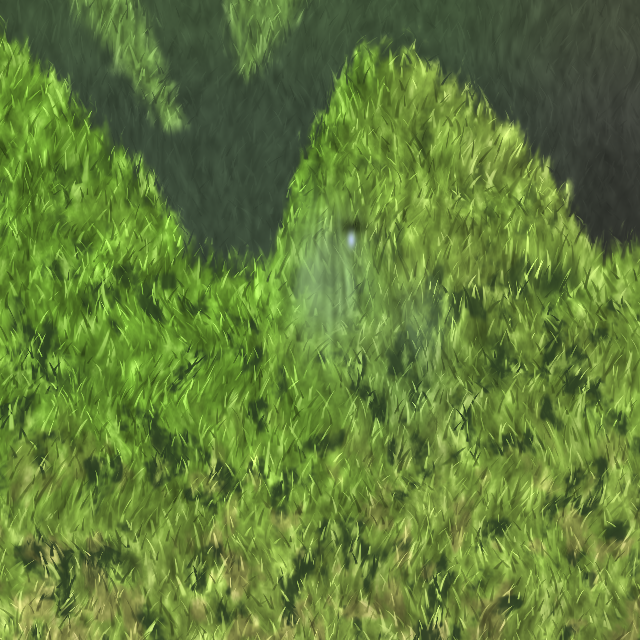
A three.js fragment shader for this texture:

```glsl
// Sunlit tufted grass below a soft forked shadow.
#define BLADE_LAYERS 5
#define BLADE_SCALE 32.0
#define BLADE_ASPECT 0.46
#define BLADE_LEAN 2.0
#define SHADOW_SOFTNESS 0.028
#define EDGE_RAGGEDNESS 0.06
#define FRESH_GREEN vec3(0.395, 0.575, 0.175)
#define OLIVE_GREEN vec3(0.475, 0.575, 0.245)
#define PALE_GREEN vec3(0.53, 0.66, 0.44)
#define STRAW vec3(0.57, 0.55, 0.31)
#define SHADE_GREEN vec3(0.225, 0.285, 0.215)

varying vec2 vUv;

float hash(vec2 p) {
  vec3 q = fract(vec3(p.xyx) * 0.1031);
  q += dot(q, q.yzx + 33.33);
  return fract((q.x + q.y) * q.z);
}

float noise(vec2 p) {
  vec2 i = floor(p), f = fract(p);
  f = f * f * (3.0 - 2.0 * f);
  return mix(mix(hash(i), hash(i + vec2(1.0, 0.0)), f.x),
             mix(hash(i + vec2(0.0, 1.0)), hash(i + 1.0), f.x), f.y);
}

float fbm(vec2 p) {
  float sum = 0.0, gain = 0.5;
  for (int i = 0; i < 4; i++) {
    sum += gain * noise(p);
    p = p * 2.03 + 17.3;
    gain *= 0.5;
  }
  return sum / 0.9375;
}

// Soft elliptical spot
float spot(vec2 p, vec2 center, vec2 radius) {
  vec2 d = (p - center) / radius;
  return exp(-dot(d, d));
}

float ramp(float x, float a, float b, float rise) {
  return rise * clamp((x - a) / (b - a), 0.0, 1.0);
}

// Height of the lower shadow border
float shadowBorder(float x) {
  return 0.96 + ramp(x, 0.0, 0.235, -0.24) + ramp(x, 0.235, 0.29, -0.11)
    + ramp(x, 0.29, 0.39, -0.03) + ramp(x, 0.42, 0.47, 0.18)
    + ramp(x, 0.47, 0.56, 0.16) + ramp(x, 0.64, 0.76, -0.08)
    + ramp(x, 0.76, 0.86, -0.105) + ramp(x, 0.86, 0.93, -0.12);
}

// Signed distance to a wedge of light that narrows from a to b
float wedge(vec2 p, vec2 a, vec2 b, float wideEnd, float thinEnd) {
  vec2 ab = b - a;
  float t = clamp(dot(p - a, ab) / dot(ab, ab), 0.0, 1.0);
  return length(p - a - ab * t) - mix(wideEnd, thinEnd, t);
}

// Paints one layer of curved, tapering blades over a tone
float paintBlades(float tone, vec2 p, float scale, float seed) {
  vec2 g = p * vec2(scale, scale * BLADE_ASPECT);
  for (int j = 1; j >= -1; j--) {
    for (int i = -1; i <= 1; i++) {
      vec2 cell = floor(g) + vec2(float(i), float(j));
      vec2 key = cell + seed * 31.7;
      vec2 d = g - cell - vec2(hash(key), hash(key + 7.1));
      float t = d.y / mix(0.4, 1.0, hash(key + 13.7));
      float lean = (hash(key + 23.9) - 0.45) * BLADE_LEAN;
      float width = mix(0.14, 0.27, hash(key + 3.3)) * (1.0 - t * 0.7);
      float mask = 1.0 - smoothstep(width * 0.3, width, abs(d.x - lean * t * mix(0.5, 1.0, t)));
      mask *= smoothstep(0.0, 0.2, t) * (1.0 - smoothstep(0.8, 1.0, t));
      float bladeTone = hash(key + 41.3) * 0.95 + 0.2 * t - 0.05;
      tone = mix(tone, bladeTone, mask * 0.72);
    }
  }
  return tone;
}

void main() {
  vec2 p = vUv;
  vec2 bent = p + 0.03 * (vec2(noise(p * 11.0), noise(p * 11.0 + 50.0)) - 0.5);
  float streak = noise(bent * vec2(120.0, 45.0));
  float patches = fbm(p * 9.0 + 4.0);
  float clumps = fbm(bent * vec2(30.0, 24.0) + 70.0);

  // Blade texture
  float tone = fbm(bent * vec2(65.0, 35.0));
  for (int i = 0; i < BLADE_LAYERS; i++) {
    float layer = float(i);
    tone = paintBlades(tone, bent, BLADE_SCALE + layer * 10.0, layer + 1.0);
  }
  tone = mix(tone, streak, 0.2);

  // Dark gaps between clumps
  float gaps = smoothstep(0.53, 0.7, fbm(bent * vec2(29.0, 23.0) + 9.0)) * (1.0 - 0.6 * smoothstep(0.45, 0.7, p.y));
  gaps += spot(p, vec2(0.865, 0.56), vec2(0.04, 0.03)) + spot(p, vec2(0.78, 0.44), vec2(0.025, 0.04))
    + 0.6 * spot(p, vec2(0.09, 0.41), vec2(0.06, 0.03)) + 0.7 * spot(p, vec2(0.17, 0.12), vec2(0.05, 0.04));
  gaps = clamp(gaps, 0.0, 1.0) * (1.0 - smoothstep(0.4, 0.75, tone));

  // Sunlit colour zones
  float olive = max(smoothstep(0.42, 0.05, p.y + 0.25 * (patches - 0.5)), smoothstep(0.42, 0.7, p.x) * 0.8);
  vec3 lit = mix(FRESH_GREEN, OLIVE_GREEN, clamp(olive + (patches - 0.5) * 0.9, 0.0, 1.0));
  float dry = smoothstep(0.48, 0.7, fbm(bent * vec2(32.0, 20.0) + 31.0)) * smoothstep(0.45, 0.1, p.y);
  lit = mix(lit, STRAW, dry * 0.65);
  lit = mix(lit, vec3(0.36, 0.49, 0.23), 0.7 * spot(p, vec2(0.63, 0.4), vec2(0.09, 0.1)));
  lit *= mix(0.4, 1.58, tone) * (1.0 + 0.55 * (clumps - 0.5));
  lit += vec3(0.15, 0.10, 0.16) * smoothstep(0.56, 0.9, tone);
  lit = mix(lit, vec3(0.15, 0.22, 0.13), gaps * 0.8);

  // Fan of pale stalks
  float fan = (p.x - 0.515) / (0.86 - p.y);
  float stalks = noise(vec2(fan * 42.0 + 20.0, p.y * 9.0)) * 0.7 + tone * 0.3;
  float tuft = spot(p, vec2(0.515, 0.56), vec2(0.06, 0.105)) + 0.45 * spot(p, vec2(0.65, 0.5), vec2(0.05, 0.07));
  lit = mix(lit, PALE_GREEN * mix(0.55, 1.45, stalks), min(tuft, 0.8));

  // Shaded turf, greyer toward the right
  vec3 shade = mix(SHADE_GREEN, vec3(0.235, 0.25, 0.22), smoothstep(0.65, 1.0, p.x));
  shade += vec3(0.02, 0.035, 0.0) * smoothstep(0.8, 1.0, p.y);
  shade *= 0.72 + 0.32 * tone + 0.14 * streak + 0.18 * clumps;
  shade *= 1.0 - 0.22 * spot(p, vec2(0.97, 0.68), vec2(0.08, 0.1));

  // Ragged border and two slanted wedges of light
  float ragged = EDGE_RAGGEDNESS * (0.5 * streak + 0.9 * tone + 0.5 * clumps - 0.95);
  float light = smoothstep(-SHADOW_SOFTNESS, SHADOW_SOFTNESS, shadowBorder(p.x) - p.y + ragged);
  float wedges = min(wedge(p, vec2(0.155, 1.02), vec2(0.265, 0.82), 0.045, 0.014),
                     wedge(p, vec2(0.42, 1.04), vec2(0.385, 0.89), 0.075, 0.008));
  float wedgeLight = 1.0 - smoothstep(-0.022, 0.022, wedges - ragged * 0.4);
  vec3 wedgeColor = mix(lit, PALE_GREEN * (0.5 + 0.8 * tone), 0.45);
  vec3 color = mix(mix(shade, wedgeColor, wedgeLight * 0.85), lit, light);

  // Small hollow with a pale glint
  color *= 1.0 - 0.6 * spot(p, vec2(0.553, 0.645), vec2(0.018, 0.012));
  color = mix(color, vec3(0.72, 0.8, 0.9), spot(p, vec2(0.549, 0.625), vec2(0.006, 0.012)));
  gl_FragColor = vec4(clamp(color, 0.0, 1.0), 1.0);
}
```
